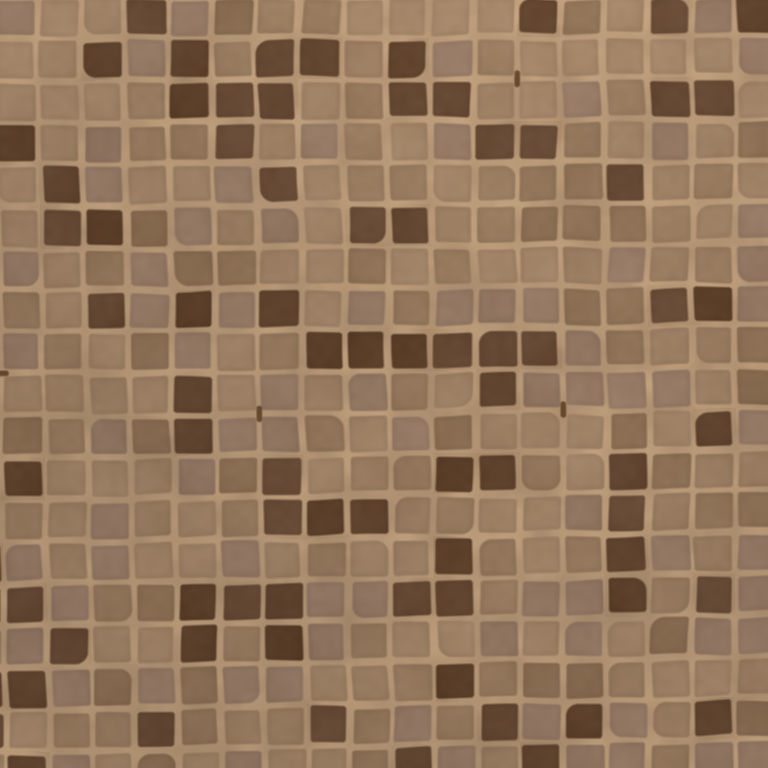
Give the GLSL for this texture, as a Shadertoy shader.

```glsl
// Old brown mosaic wall: small square tiles in pale, uneven grout.
// A slightly skewed lattice gives each tile a cell; hashes vary its tone,
// size, slant and corners, and noise adds soft stains and worn joints.

const vec3 GROUT = vec3(0.715, 0.595, 0.465);
const vec3 TILE_LIGHT = vec3(0.625, 0.510, 0.400);
const vec3 TILE_DEEP = vec3(0.520, 0.410, 0.305);
const vec3 TILE_GREY = vec3(0.570, 0.465, 0.395);
const vec3 TILE_DARK = vec3(0.350, 0.240, 0.155);
const vec3 DIRT = vec3(0.350, 0.235, 0.130);
const float DARK_SHARE = 0.215;

float hash(vec2 p, float seed) {
    vec3 q = fract(vec3(p.xyx) * vec3(0.1031, 0.1030, 0.0973) + seed * 0.137);
    q += dot(q, q.yzx + 33.33);
    return fract((q.x + q.y) * q.z);
}

vec2 hash2(vec2 p, float seed) {
    return vec2(hash(p, seed), hash(p, seed + 7.3));
}

float noise(vec2 p, float seed) {
    vec2 i = floor(p), f = fract(p);
    f = f * f * (3.0 - 2.0 * f);
    return mix(mix(hash(i, seed), hash(i + vec2(1, 0), seed), f.x),
               mix(hash(i + vec2(0, 1), seed), hash(i + vec2(1, 1), seed), f.x), f.y);
}

// Canvas position to lattice position: about 17.6 columns by 18.4 rows.
vec2 lattice(vec2 uv) {
    float down = 1.0 - uv.y;
    float firstColumn = mix(0.047, 0.065, down);
    float firstRow = mix(0.051, 0.047, uv.x);
    vec2 pitch = vec2((0.957 - firstColumn) / 16.0, mix(0.0546, 0.0538, uv.x));
    return (vec2(uv.x, down) - vec2(firstColumn, firstRow)) / pitch + 1.0;
}

float roundedBox(vec2 p, vec2 halfSize, float radius) {
    vec2 q = abs(p) - halfSize + radius;
    return length(max(q, 0.0)) + min(max(q.x, q.y), 0.0) - radius;
}

// Signed distance to one irregular tile, p measured from the cell centre.
float tileShape(vec2 p, vec2 cell) {
    p -= (hash2(cell, 1.0) - 0.5) * 0.055;
    p += p.yx * (hash2(cell, 2.0) - 0.5) * 0.07;
    vec2 halfSize = vec2(0.430, 0.425) + (hash2(cell, 3.0) - 0.5) * 0.035;
    float worn = step(0.955, hash(cell * 2.0 + step(0.0, p), 4.0));
    return roundedBox(p, halfSize, mix(0.075, 0.30, worn));
}

vec3 tileColor(vec2 cell, vec2 p) {
    float tone = hash(cell, 5.0);
    vec3 color = mix(TILE_LIGHT, TILE_DEEP, tone * tone);
    color = mix(color, TILE_GREY, 0.75 * step(0.76, hash(cell, 6.0)));
    // Dark tiles tend to sit in pairs and short runs.
    float pairing = hash(floor((cell + vec2(1, 0)) * vec2(0.5, 1.0)), 8.0);
    float pick = mix(hash(cell, 9.0), pairing, step(0.6, hash(cell, 10.0)));
    vec3 dark = TILE_DARK + vec3(0.06, 0.06, 0.065) * hash(cell, 11.0);
    color = mix(color, dark, step(pick, DARK_SHARE));
    // Gentle sheen across each face.
    return color + 0.022 * dot(p, hash2(cell, 12.0) * 2.0 - 1.0);
}

// Soft dark mark along a short piece of joint at rare crossings.
float jointDamage(vec2 p) {
    vec2 node = floor(p + 0.5);
    vec2 d = p - node;
    float rare = step(0.988, hash(node, 13.0));
    float along = hash(node, 14.0) > 0.5 ? d.x : d.y;
    float across = hash(node, 14.0) > 0.5 ? d.y : d.x;
    float mark = length(vec2(max(abs(along) - 0.13, 0.0), across));
    return rare * (1.0 - smoothstep(0.03, 0.10, mark));
}

void mainImage(out vec4 fragColor, in vec2 fragCoord) {
    vec2 uv = fragCoord / iResolution.xy;
    vec2 p = lattice(uv);
    // Hand-laid wobble of the joints.
    p += 0.07 * (vec2(noise(p * 0.7, 15.0), noise(p * 0.7, 16.0)) - 0.5);
    vec2 cell = floor(p);
    vec2 local = p - cell - 0.5;

    // Grout with patchy brightness.
    float patchy = noise(p * 1.6, 17.0);
    vec3 color = GROUT * mix(0.93, 1.04, patchy);

    // Tile with a soft edge, faintly stained towards the joint.
    float softness = max(0.038, 18.0 / iResolution.y);
    float d = tileShape(local, cell);
    float cover = 1.0 - smoothstep(-softness, softness, d);
    float fade = mix(0.88, 1.0, smoothstep(0.2, 0.5, noise(p * 0.9, 18.0)));
    vec3 face = tileColor(cell, local);
    face *= 1.0 - 0.035 * smoothstep(-0.16, -0.03, d);
    color = mix(mix(face, color, fade), face, cover);
    color = mix(color, DIRT, 0.85 * jointDamage(p));

    // Broad stains, fine mottling and dim light towards the lower left.
    color *= 0.975 + 0.05 * noise(uv * 5.0, 19.0);
    color += 0.018 * (noise(p * 5.0, 20.0) - 0.5);
    color *= mix(0.955, 1.03, smoothstep(0.0, 1.5, uv.x * 0.5 + uv.y));
    fragColor = vec4(color, 1.0);
}
```
